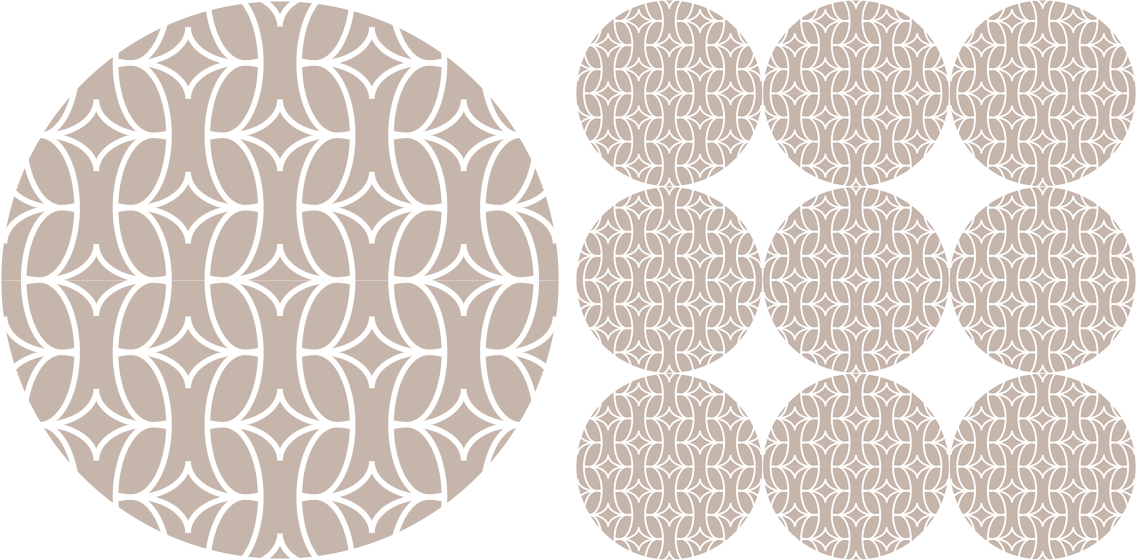
Left: one tile. Right: repeated 3 by 3.
Reproduce this pattern procedurally as a Shadertoy shader.

```glsl
// Half-drop lattice of concave four-point stars and leaf shapes, drawn as white
// bands on a taupe disc. Each cell is folded to one quadrant of elliptic arcs;
// a half turn gives the second star. The white surround closes at every edge.

// Approximate signed distance to an axis-aligned ellipse.
float ellipseDist(vec2 p, vec2 radii) {
    float k = max(length(p / radii), 1e-3);
    return k * (k - 1.0) / max(length(p / (radii * radii)), 1e-3);
}

// Concave quarter arc from the blunt star tip to its side point.
float starArc(vec2 p, float halfWidth) {
    vec2 radii = vec2(0.095, 0.064);
    vec2 beyond = p - radii;
    float band = abs(ellipseDist(beyond, radii)) - halfWidth;
    return max(band, max(beyond.x, beyond.y));
}

// Leaf edge: an upright elliptic arc with a flatter tail past its crown.
float leafArc(vec2 p, float cellHeight, float halfWidth) {
    vec2 e = vec2(p.x - 0.0629, p.y);
    e.x = max(e.x, 0.55 * e.x);
    float band = abs(ellipseDist(e, vec2(0.0668, cellHeight))) - halfWidth;
    return max(band, 0.0343 - p.x);
}

float latticeDist(vec2 p) {
    vec2 quadrant = vec2(0.164, 0.1292);
    vec2 period = 2.0 * quadrant;
    vec2 q = abs(p - period * round(p / period));
    float d = 1.0;
    for (int i = 0; i < 2; i++) {
        d = min(d, starArc(q, 0.005));
        d = min(d, leafArc(q, quadrant.y, 0.005));
        q = quadrant - q; // half turn to the offset star
    }
    return d;
}

float coverage(float d) {
    return clamp(0.5 - d * iResolution.y, 0.0, 1.0);
}

void mainImage(out vec4 fragColor, in vec2 fragCoord) {
    vec2 p = fragCoord / iResolution.xy - 0.5;
    vec3 white = vec3(1.0);
    vec3 color = vec3(0.773, 0.71, 0.67);

    // Faint hairline across the middle
    color = mix(color, white, 0.35 * coverage(abs(p.y + 0.001) - 0.0007));

    // White bands, then the disc outline
    color = mix(color, white, coverage(latticeDist(p)));
    color = mix(white, color, coverage(length(p) - 0.4975));
    fragColor = vec4(color, 1.0);
}
```
